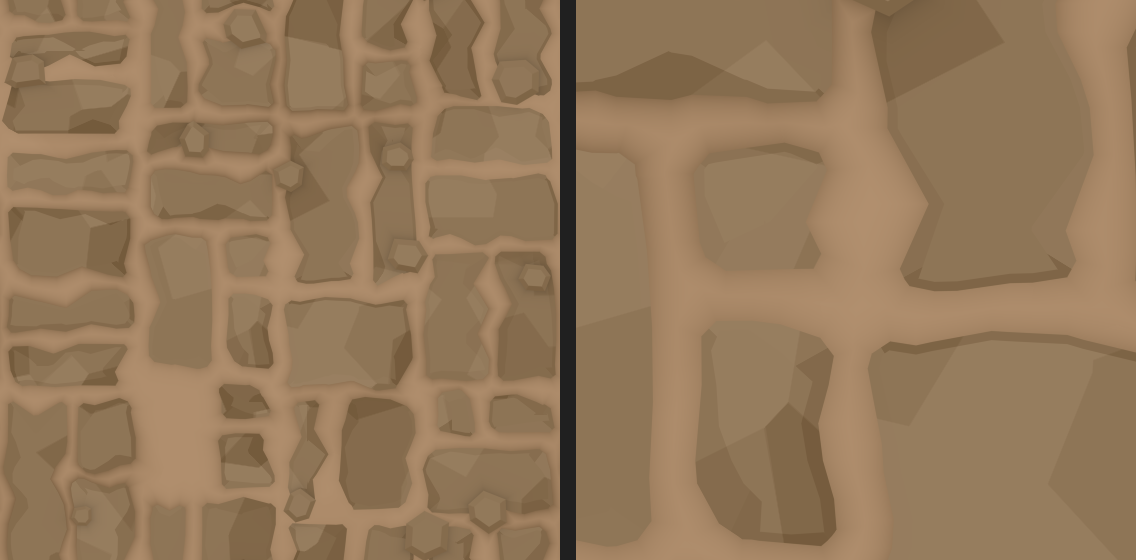
Left: the whole. Right: its middle third, enlarged.
Write a WebGL 2 fragment shader that draws this texture.

```glsl
#version 300 es
precision highp float;
// Worn paving: chipped, faceted stones and loose pebbles set in soft clay.
// Wrapping columns of uneven blocks are split into slabs with jagged edges;
// cellular noise cuts their faces into flat tones.
#define BLOCKS 4.0
#define PEBBLE_GRID 5.0
#define GAP 0.006
#define CHIP 0.028
#define KNOT 0.045
#define CHAMFER 0.009
#define BEVEL 0.009
#define FACET 0.1
#define SHADOW_REACH 0.011
#define CLAY vec3(0.69, 0.557, 0.427)
#define STONE_DARK vec3(0.455, 0.355, 0.235)
#define STONE_LIGHT vec3(0.605, 0.505, 0.385)

uniform vec2 u_resolution;
out vec4 fragColor;

struct Stone { float dist; float rim; float shade; float seed; vec2 pos; };

float hash(float x, float y, float seed) {
  vec3 p = fract(vec3(x, y, seed) * vec3(0.1031, 0.1130, 0.0973) + 0.37);
  p += dot(p, p.zyx + 31.32);
  return fract((p.x + p.y) * p.z);
}

// Straight segments between random heights, mostly low with a few peaks.
float jag(float t, float seed) {
  t = t / KNOT + 20.0 + hash(seed, 3.0, 9.0);
  float i = floor(t);
  float a = hash(i, seed, 1.0), b = hash(i + 1.0, seed, 1.0);
  return mix(a * a * a * a, b * b * b * b, t - i);
}

float facetTone(float h) {
  return h < 0.23 ? 0.34 : h < 0.78 ? 0.68 : 0.9;
}

// Flat tone of the nearest cell, blended across the cell border.
float facets(vec2 p, float period, float seed, float blur) {
  vec2 base = floor(p);
  float d1 = 9.0, d2 = 9.0, t1 = 0.0, t2 = 0.0;
  for (int j = -1; j <= 1; j++)
  for (int i = -1; i <= 1; i++) {
    vec2 cell = base + vec2(i, j), id = mod(cell, period);
    vec2 site = cell + vec2(hash(id.x, id.y, seed), hash(id.x, id.y, seed + 71.0));
    float d = length(p - site), t = facetTone(hash(id.x, id.y, seed + 143.0));
    if (d < d1) { d2 = d1; t2 = t1; d1 = d; t1 = t; }
    else if (d < d2) { d2 = d; t2 = t; }
  }
  return mix(t1, t2, 0.5 - 0.5 * smoothstep(0.0, blur, d2 - d1));
}

Stone slab(vec2 p, vec2 lo, vec2 hi, float seed, float px) {
  vec2 q = p - 0.5 * (lo + hi);
  float k = seed * 8.0;
  vec2 inset = GAP + 0.011 * vec2(hash(k, 1.0, 2.0), hash(k, 2.0, 2.0));
  vec2 side = step(0.0, q);
  vec2 bent = q + 0.014 * vec2(jag(q.y, k + 5.0), jag(q.x, k + 6.0)) - 0.003;
  vec2 chip = CHIP * vec2(jag(q.y, k + side.x), jag(q.x, k + 2.0 + side.y));
  vec2 a = abs(bent) - 0.5 * (hi - lo) + inset + chip;
  float d = max(max(a.x, a.y), (a.x + a.y + CHAMFER) * 0.7071);
  vec2 width = BEVEL * (0.6 + 3.5 * vec2(jag(q.y, k + 11.0 + side.x), jag(q.x, k + 13.0 + side.y)));
  vec2 tone = vec2(hash(k, side.x, 5.0), hash(k, side.y, 6.0)) * 0.55 - 0.45;
  float across = smoothstep(-px, px, a.x - a.y);
  float rim = max(d + BEVEL * 0.5, max(a.x + width.x, a.y + width.y));
  return Stone(d, rim, mix(tone.y, tone.x, across), seed, q);
}

// Shared border between a block and the one below it.
float border(float c, float r) {
  return 0.62 * (hash(c, mod(r, BLOCKS), 17.0) - 0.5);
}

// Nearest slab; every column of blocks slides by its own amount.
Stone paving(vec2 uv, float px) {
  Stone best = Stone(9.0, 0.0, 0.0, 0.0, vec2(0));
  for (int i = -1; i <= 1; i++) {
    float col = floor(uv.x * BLOCKS) + float(i), c = mod(col, BLOCKS);
    float y = uv.y * BLOCKS + hash(c, 7.0, 4.0);
    for (int j = -1; j <= 1; j++) {
      float row = floor(y) + float(j), r = mod(row, BLOCKS), low = border(c, r);
      vec2 size = vec2(1.0, 1.0 + border(c, r + 1.0) - low) / BLOCKS;
      vec2 p = vec2(uv.x * BLOCKS - col, y - row - low) / BLOCKS;
      bool whole = size.y < 0.19, upright = whole || hash(c, r, 11.0) < 0.7;
      bool halved = hash(c, r, 12.0) < 0.3;
      float cut = whole ? 1.0 : mix(0.38, 0.62, hash(c, r, 14.0));
      float cross = mix(0.4, 0.6, hash(c, r, 15.0));
      for (int n = 0; n < 3; n++) {
        float seed = 1.0 + c + BLOCKS * (r + BLOCKS * float(n));
        if (n > 0 && whole || n == 2 && !halved || hash(seed, 5.0, 18.0) < 0.06) continue;
        vec2 lo = vec2(n == 0 ? 0.0 : cut, n == 2 ? cross : 0.0);
        vec2 hi = vec2(n == 0 ? cut : 1.0, n == 1 && halved ? cross : 1.0);
        if (!upright) { lo = lo.yx; hi = hi.yx; }
        Stone s = slab(p, lo * size, hi * size, seed, px);
        if (s.dist < best.dist) best = s;
      }
    }
  }
  return best;
}

// Nearest loose pebble: x = distance, y = tone.
vec2 pebbles(vec2 uv, float px) {
  vec2 best = vec2(9.0, 0.0), g = uv * PEBBLE_GRID;
  for (int j = -1; j <= 1; j++)
  for (int i = -1; i <= 1; i++) {
    vec2 cell = floor(g) + vec2(i, j), id = mod(cell, PEBBLE_GRID);
    if (hash(id.x, id.y, 21.0) > 0.5) continue;
    vec2 jitter = vec2(hash(id.x, id.y, 22.0), hash(id.x, id.y, 23.0));
    vec2 q = (g - cell - 0.15 - 0.7 * jitter) / PEBBLE_GRID;
    float r = mix(0.018, 0.043, hash(id.x, id.y, 24.0)), turn = 6.28 * jitter.x;
    float sides = 6.0 + floor(2.0 * hash(id.x, id.y, 25.0));
    float d1 = -9.0, d2 = -9.0, t1 = 0.0, t2 = 0.0;
    for (float k = 0.0; k < sides; k++) {
      float h = hash(id.x + 8.0 * k, id.y, 26.0);
      float angle = turn + 6.2832 * (k + 0.5 * h) / sides;
      float d = dot(q, vec2(cos(angle), sin(angle))) - r * mix(0.8, 1.05, h);
      float t = 0.46 + 0.22 * sin(angle) + 0.2 * (h - 0.5);
      if (d > d1) { d2 = d1; t2 = t1; d1 = d; t1 = t; }
      else if (d > d2) { d2 = d; t2 = t; }
    }
    float rim = mix(t1, t2, 0.5 - 0.5 * smoothstep(0.0, px, d1 - d2));
    float top = 0.72 + 0.18 * jitter.y;
    if (d1 < best.x) best = vec2(d1, mix(top, rim, smoothstep(-px, px, d1 + 0.3 * r)));
  }
  return best;
}

void main() {
  vec2 uv = gl_FragCoord.xy / u_resolution;
  float px = 0.7 / min(u_resolution.x, u_resolution.y);
  Stone s = paving(uv, px);
  vec2 pebble = pebbles(uv, px);

  // Clay with faint planes and uneven contact shadow.
  vec2 w = 6.2832 * uv;
  float drift = sin(w.x + 2.0 * sin(w.y)) + sin(2.0 * w.y - w.x + 1.0);
  vec3 color = CLAY + 0.03 * (facets(uv * 7.0, 7.0, 5.0, 0.15) - 0.65);
  float contact = exp(-max(min(s.dist, pebble.x), 0.0) / SHADOW_REACH);
  color = mix(color, vec3(0.47, 0.365, 0.25), (0.47 + 0.2 * drift) * contact);

  // Slab faces and bevels; some slabs are darker throughout.
  float tone = facets(s.pos / FACET + 32.0, 64.0, s.seed, px / FACET * 2.0);
  tone -= hash(s.seed, 4.0, 31.0) < 0.28 ? 0.24 : 0.0;
  tone += s.shade * smoothstep(-px, px, s.rim);
  vec3 face = mix(STONE_DARK, STONE_LIGHT, clamp(tone, 0.0, 1.0));
  face *= 1.0 - 0.12 * exp(-max(pebble.x, 0.0) / 0.008);
  color = mix(color, face, 1.0 - smoothstep(-px, px, s.dist));

  // Pebbles on top.
  vec3 small = mix(STONE_DARK, STONE_LIGHT, pebble.y);
  color = mix(color, small, 1.0 - smoothstep(-px, px, pebble.x));
  fragColor = vec4(color, 1.0);
}
```
